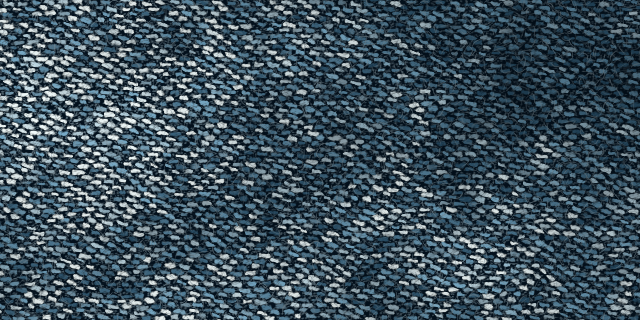
Write a Shadertoy shader that draws this texture.

```glsl
// Worn denim: ragged, slightly slanted stitches, 46 across and 57 rows down,
// shifted row by row into a rising twill. Layered sines fade patches, cellular
// noise roughens the yarn, and short curved hairs lie loose on top.

vec2 hash2(vec2 p) {
    vec3 a = fract(p.xyx * vec3(0.1031, 0.1030, 0.0973));
    a += dot(a, a.yzx + 33.33);
    return fract((a.xx + a.yz) * a.zy);
}

// Distance to the nearest scattered point
float cellular(vec2 p) {
    float nearest = 2.0;
    for (int y = -1; y <= 1; y++)
    for (int x = -1; x <= 1; x++) {
        vec2 cell = floor(p) + vec2(x, y);
        nearest = min(nearest, length(cell + hash2(cell) - p));
    }
    return nearest;
}

// Soft faded patches, roughly -1 to 1
float fading(vec2 p) {
    float sum = 0.0, amp = 0.42;
    vec2 q = vec2(2.0 - p.x, p.y) * 3.2 + vec2(0.6, 1.9);
    for (int i = 0; i < 5; i++) {
        q = mat2(0.8, 0.6, -0.6, 0.8) * q;
        sum += amp * sin(q.x + 1.3 * sin(q.y * 0.8 + float(i)));
        q *= 1.75;
        amp *= 0.72;
    }
    return sum * 0.75 + 0.35 * (0.9 - p.x);
}

// Coverage of loose hairs, one curved strand per cell and layer
float hairs(vec2 p, float px) {
    float cover = 0.0;
    for (int i = 0; i < 6; i++) {
        vec2 q = p / 2.4 + float(i) * vec2(7.37, 3.61);
        vec2 rnd = hash2(floor(q) + float(i) * 41.0);
        vec2 d = (fract(q) - 0.5) * 2.4;
        float angle = rnd.x * 6.283;
        d = mat2(cos(angle), sin(angle), -sin(angle), cos(angle)) * d;
        d.y += (rnd.y - 0.5) * (d.x * d.x - 0.4);
        float strand = 1.0 - smoothstep(0.02, 0.07 + px * 0.6, abs(d.y));
        cover = max(cover, strand * smoothstep(1.15, 0.6, abs(d.x)) * rnd.y);
    }
    return cover;
}

void mainImage(out vec4 fragColor, in vec2 fragCoord) {
    vec2 p = fragCoord / iResolution.y;
    float px = 57.0 / iResolution.y;
    float wear = fading(p);

    // Uneven yarn tension bends the weave
    vec2 bent = p + 0.004 * sin(p.yx * vec2(23.0, 17.0) + 2.0 * sin(p * 9.0));
    bent += 0.0015 * sin(p.yx * vec2(151.0, 127.0) + 3.0 * sin(p * 67.0));
    vec2 weave = bent * vec2(23.0, 57.0);
    vec2 thread = bent * 57.0;
    float grain = cellular(thread * vec2(1.5, 2.1));

    // Shadowed ground with grey flecks of crossing yarn
    vec3 color = mix(vec3(0.01, 0.06, 0.105), vec3(0.30, 0.37, 0.41),
                     smoothstep(0.5, 0.1, grain) * (0.65 + 0.3 * wear));

    // Stitches of this row and its neighbours
    for (int j = -1; j <= 1; j++) {
        float row = floor(weave.y) + float(j);
        float along = weave.x - row * 0.43 + 0.14 * hash2(vec2(row, 5.0)).x;
        vec2 id = vec2(floor(along), row);
        vec2 shape = hash2(id + 90.0);
        vec2 tone = hash2(id + 310.0);

        vec2 d = vec2((fract(along) - 0.5) * 2.48, weave.y - row - 0.5);
        d += (shape.yx - 0.5) * vec2(0.35, 0.35);
        d.y += d.x * (0.04 + 0.2 * tone.y);
        float radius = 0.30 + 0.16 * shape.y;
        float dist = length(vec2(max(abs(d.x) - 0.3 - 0.4 * shape.x, 0.0), d.y));
        float ragged = dist + 0.28 * (grain - 0.45);
        float soft = 0.06 + px * 0.5;
        float cover = 1.0 - smoothstep(radius - soft, radius + soft, ragged);

        // Indigo yarn, bleached to grey and cream where worn
        vec3 yarn = mix(vec3(0.12, 0.24, 0.32), vec3(0.38, 0.54, 0.63),
                        clamp(tone.y + 0.3 * wear, 0.0, 1.0));
        float bleach = smoothstep(0.4, 1.05, tone.x + 0.4 * wear);
        yarn = mix(yarn, vec3(0.75, 0.78, 0.78), bleach);

        // Rounded light, grain and strands along the yarn
        float light = 1.2 - 0.5 * pow(dist / radius, 2.0);
        light *= 1.2 - 0.55 * grain;
        light += 0.08 * sin(d.y * 22.0 + d.x * 5.0 + tone.x * 6.283);
        color = mix(color, yarn * clamp(light, 0.15, 1.1), cover);
    }

    // Loose fuzz over the cloth
    color = mix(color, vec3(0.46, 0.52, 0.55), 0.5 * hairs(thread, px));
    color *= 1.0 + 0.14 * wear;
    fragColor = vec4(clamp(color, 0.0, 1.0), 1.0);
}
```
